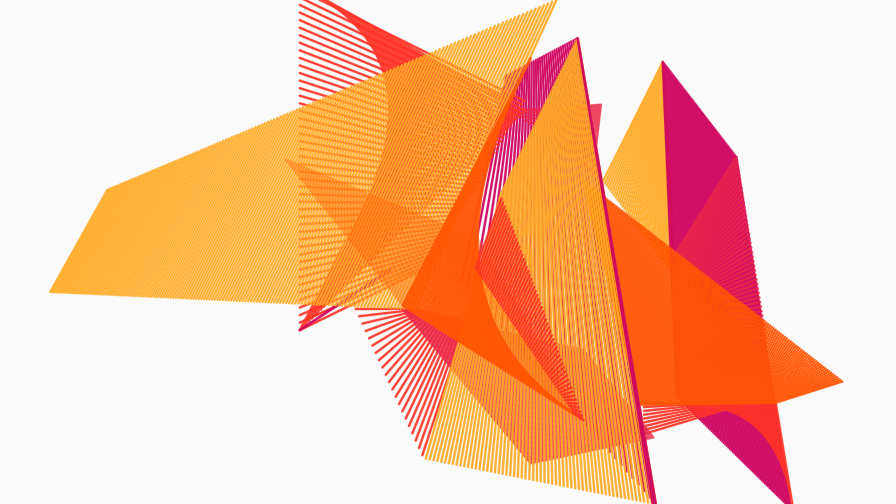
Reproduce this background procedurally as a Shadertoy shader.

```glsl
const vec3 PAPER = vec3(0.98);
const vec4 AMBER = vec4(1.0, 0.67, 0.15, 0.93);
const vec4 FLAME = vec4(1.0, 0.33, 0.01, 0.95);
const vec4 EMBER = vec4(1.0, 0.42, 0.04, 0.45);
const vec4 RED = vec4(1.0, 0.20, 0.15, 0.93);
const vec4 ROSE = vec4(0.92, 0.15, 0.28, 0.85);
const vec4 MAGENTA = vec4(0.81, 0.01, 0.37, 0.95);
const float HALF_WIDTH = 0.0024;   // stroke radius, in canvas heights
const float SOFTNESS = 0.8;        // edge blur, in output samples
const float EVEN = 1.0;            // uniform stroke spacing
const float WIDENING = 1.4;        // spacing grows along the sweep

float segmentDistance(vec2 p, vec2 a, vec2 b) {
    vec2 pa = p - a, ba = b - a;
    float h = clamp(dot(pa, ba) / max(dot(ba, ba), 1e-8), 0.0, 1.0);
    return length(pa - h * ba);
}

// Strokes sweeping from segment a0-b0 to segment a1-b1
void sweep(inout vec3 color, vec2 p, vec2 a0, vec2 a1, vec2 b0, vec2 b1,
           vec4 paint, int count, float easing) {
    float nearest = 10.0;
    for (int i = 0; i <= count; i++) {
        float t = pow(float(i) / float(count), easing);
        nearest = min(nearest, segmentDistance(p, mix(a0, a1, t), mix(b0, b1, t)));
    }
    float soft = SOFTNESS / iResolution.y;
    float cover = 1.0 - smoothstep(HALF_WIDTH - soft, HALF_WIDTH + soft, nearest);
    color = mix(color, paint.rgb, cover * paint.a);
}

// Strokes tangent to a quadratic curve
void envelope(inout vec3 color, vec2 p, vec2 start, vec2 control, vec2 end,
              vec4 paint, int count) {
    sweep(color, p, start, control, control, end, paint, count, EVEN);
}

// Strokes spreading from one point
void fan(inout vec3 color, vec2 p, vec2 apex, vec2 from, vec2 to, vec4 paint, int count) {
    sweep(color, p, apex, apex, from, to, paint, count, EVEN);
}

void drawRight(inout vec3 color, vec2 p) {
    // Twin peaks
    vec2 peak = vec2(1.315, 0.877), shoulder = vec2(1.461, 0.688);
    fan(color, p, peak, vec2(1.197, 0.641), vec2(1.338, 0.456), AMBER, 40);
    sweep(color, p, peak, shoulder, vec2(1.343, 0.213), vec2(1.569, -0.009), MAGENTA, 75, EVEN);
    sweep(color, p, shoulder, vec2(1.520, 0.329), vec2(1.343, 0.502), vec2(1.343, 0.329),
          ROSE, 40, EVEN);

    // Curved foot and loose strokes
    vec2 heel = vec2(1.539, 0.201);
    envelope(color, p, vec2(1.366, 0.197), heel, vec2(1.572, 0.0), RED, 40);
    sweep(color, p, vec2(1.278, 0.139), vec2(1.278, 0.200), vec2(1.447, 0.190),
          vec2(1.389, 0.200), RED, 8, EVEN);

    // Dart
    sweep(color, p, vec2(1.157, 0.641), vec2(1.671, 0.243), vec2(1.269, 0.197), heel,
          FLAME, 140, EVEN);
}

void drawUpperLeft(inout vec3 color, vec2 p) {
    // Comb of strokes under a curved wing
    vec2 tail = vec2(0.595, 0.345);
    sweep(color, p, vec2(0.595, 1.02), tail, vec2(1.040, 0.800), vec2(0.850, 0.470),
          RED, 45, EVEN);
    sweep(color, p, vec2(0.625, 1.012), vec2(0.868, 0.868), vec2(1.042, 0.780), tail,
          RED, 75, EVEN);
    fan(color, p, tail, vec2(0.764, 0.456), vec2(0.780, 0.470), MAGENTA, 6);
}

void drawCenter(inout vec3 color, vec2 p) {
    // Lower skirt
    sweep(color, p, vec2(0.706, 0.387), vec2(0.838, 0.097), vec2(0.822, 0.387),
          vec2(0.926, 0.363), RED, 20, EVEN);
    sweep(color, p, vec2(0.799, 0.387), vec2(1.157, 0.306), vec2(1.053, 0.081),
          vec2(1.296, 0.132), ROSE, 70, EVEN);

    // Tall kite with a dark right edge
    vec2 tip = vec2(1.146, 0.924), base = vec2(1.301, 0.0);
    sweep(color, p, vec2(0.995, 0.618), tip, vec2(0.845, 0.090), base, AMBER, 60, EVEN);
    fan(color, p, tip, vec2(1.295, 0.0), base, MAGENTA, 2);
}

void drawFront(inout vec3 color, vec2 p) {
    // Broad sail
    sweep(color, p, vec2(0.100, 0.421), vec2(0.822, 0.387), vec2(0.213, 0.623),
          vec2(1.104, 1.0), AMBER, 150, WIDENING);

    // Spike and curved blade meeting at one point
    vec2 hinge = vec2(0.799, 0.394), point = vec2(1.157, 0.167);
    sweep(color, p, vec2(0.567, 0.683), hinge, vec2(0.949, 0.525), point, EMBER, 75, EVEN);
    envelope(color, p, vec2(1.053, 0.884), hinge, point, FLAME, 90);
    sweep(color, p, vec2(0.944, 0.468), vec2(1.140, 0.180), vec2(0.995, 0.606), point,
          RED, 55, EVEN);
}

void mainImage(out vec4 fragColor, in vec2 fragCoord) {
    vec2 p = fragCoord / iResolution.y;
    vec3 color = PAPER;

    // Rear strokes behind the kite
    sweep(color, p, vec2(1.005, 0.850), vec2(1.146, 0.924), vec2(0.915, 0.440),
          vec2(1.301, 0.0), MAGENTA, 34, EVEN);
    drawRight(color, p);
    fan(color, p, vec2(1.192, 0.792), vec2(1.019, 0.780), vec2(1.176, 0.653), ROSE, 20);
    drawUpperLeft(color, p);
    drawCenter(color, p);
    drawFront(color, p);
    fragColor = vec4(color, 1.0);
}
```
